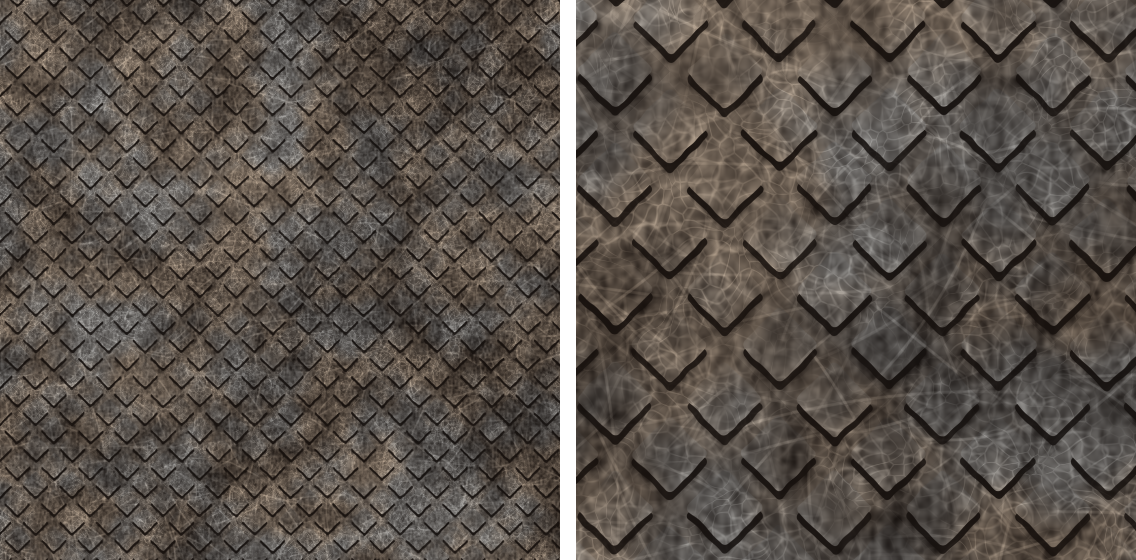
Left: the whole. Right: its middle third, enlarged.
This texture is drawn by a Shadertoy shader. Its source:

```glsl
// Worn dark rubber or metal sheet with a lattice of raised, rounded diamonds.
// Each diamond drops a thin V shadow along its lower sides; layered noise,
// cellular crackle and looped scratches weather the whole surface.

vec2 hash2(vec2 p) {
    vec3 a = fract(p.xyx * vec3(0.1031, 0.1030, 0.0973));
    a += dot(a, a.yzx + 33.33);
    return fract((a.xx + a.yz) * a.zy);
}

float valueNoise(vec2 p) {
    vec2 i = floor(p), f = fract(p);
    f = f * f * (3.0 - 2.0 * f);
    return mix(mix(hash2(i).x, hash2(i + vec2(1, 0)).x, f.x),
               mix(hash2(i + vec2(0, 1)).x, hash2(i + vec2(1, 1)).x, f.x), f.y);
}

float clouds(vec2 p) {
    float sum = 0.0, amp = 0.5;
    for (int i = 0; i < 4; i++) {
        sum += amp * valueNoise(p);
        p = mat2(1.6, 1.2, -1.2, 1.6) * p + 5.7;
        amp *= 0.5;
    }
    return sum / 0.9375;
}

// Bright network along the borders of cellular noise
float crackle(vec2 p) {
    vec2 cell = floor(p);
    float nearest = 9.0, second = 9.0;
    for (int y = -1; y <= 1; y++)
    for (int x = -1; x <= 1; x++) {
        vec2 c = cell + vec2(x, y);
        float d = length(c + hash2(c) - p);
        second = min(second, max(nearest, d));
        nearest = min(nearest, d);
    }
    return 1.0 - smoothstep(0.0, 0.22, second - nearest);
}

// One bent hairline per grid cell, on many rotated grids
float scratches(vec2 uv) {
    float sum = 0.0;
    float pixel = 1.0 / iResolution.y;
    for (int i = 0; i < 20; i++) {
        float k = float(i), angle = k * 2.4, scale = 3.0 + mod(k, 6.0) * 2.2;
        float c = cos(angle), s = sin(angle);
        vec2 g = mat2(c, s, -s, c) * uv * scale + k * 7.3 + 40.0;
        vec2 h = hash2(floor(g) + k * 3.0), f = fract(g) - 0.5;
        float bend = (h.x - 0.5) * 0.5 + (h.y - 0.5) * 0.6 * f.x + (h.x - h.y) * 0.5 * f.x * f.x;
        float hairline = 1.0 - smoothstep(0.0003, 0.0008 + pixel, abs(f.y - bend) / scale);
        float ends = 1.0 - smoothstep(0.15, 0.48, abs(f.x));
        sum += hairline * ends * h.y * (0.3 + 0.7 * valueNoise(g * 9.0));
    }
    return min(sum, 1.3);
}

float roundedBox(vec2 p, float halfSide, float radius) {
    vec2 a = abs(p) - halfSide + radius;
    return length(max(a, 0.0)) + min(max(a.x, a.y), 0.0) - radius;
}

void mainImage(out vec4 fragColor, in vec2 fragCoord) {
    vec2 uv = fragCoord / iResolution.y;
    float edge = 15.36 / iResolution.y;

    // Diamond lattice, as a square grid turned by 45 degrees
    vec2 p = uv * 15.36 - vec2(0.98, 0.09);
    vec2 r = vec2(p.x + p.y, p.y - p.x);
    vec2 id = floor(r + 0.5);
    vec2 tile = hash2(id + 60.0);
    vec2 q = r - id + (tile - 0.5) * 0.025;
    q += (vec2(valueNoise(uv * 130.0), valueNoise(uv * 130.0 + 31.0)) - 0.5) * 0.03;

    float body = roundedBox(q, 0.36, 0.07);
    float dropped = roundedBox(q + 0.075, 0.36, 0.06);
    float face = 1.0 - smoothstep(-edge, edge, body);
    float shadow = (1.0 - smoothstep(-edge, edge, dropped)) * (1.0 - face);
    float softShade = (1.0 - smoothstep(-0.04, 0.07, dropped)) * (1.0 - face);
    float lowerRim = smoothstep(-0.13, -0.03, body) * face
                   * (1.0 - smoothstep(-0.25, 0.05, min(q.x, q.y)));

    // Weathering, from broad stains down to woven grain
    float stains = clouds(uv * 6.0 + 3.0);
    float blotches = clouds(uv * 26.0 + 17.0);
    vec2 warp = vec2(valueNoise(uv * 50.0), valueNoise(uv * 50.0 + 9.0)) * 0.02;
    float cracks = crackle((uv + warp) * 62.0) * 0.6 + crackle((uv - warp + 1.0) * 115.0) * 0.7;
    float wear = smoothstep(0.3, 0.75, blotches);

    float tone = 0.51 + (stains - 0.5) * 0.5 + (blotches - 0.5) * 0.5;
    tone += (valueNoise(uv * vec2(300.0, 120.0)) - 0.5) * 0.3;
    tone += (valueNoise(uv * vec2(210.0, 260.0) + 70.0) - 0.5) * 0.28;
    tone += cracks * (0.06 + 0.26 * wear) + scratches(uv) * 0.3;

    // Relief
    tone += (tile.y - 0.5) * 0.08 + face * 0.02 + lowerRim * 0.1;
    tone -= softShade * 0.2;
    tone *= 1.0 - shadow * (0.78 + 0.2 * valueNoise(uv * 40.0 + 5.0));

    // Warm grey ramp with drifting rust and steel tints
    vec3 color = mix(vec3(0.09, 0.07, 0.06), vec3(0.55, 0.52, 0.49), clamp(tone, 0.0, 1.25));
    float rust = clouds(uv * 12.0 + 50.0) + (1.0 - face) * 0.08;
    color *= mix(vec3(0.96, 1.0, 1.04), vec3(1.05, 0.99, 0.92), smoothstep(0.3, 0.75, rust));
    fragColor = vec4(color, 1.0);
}
```
